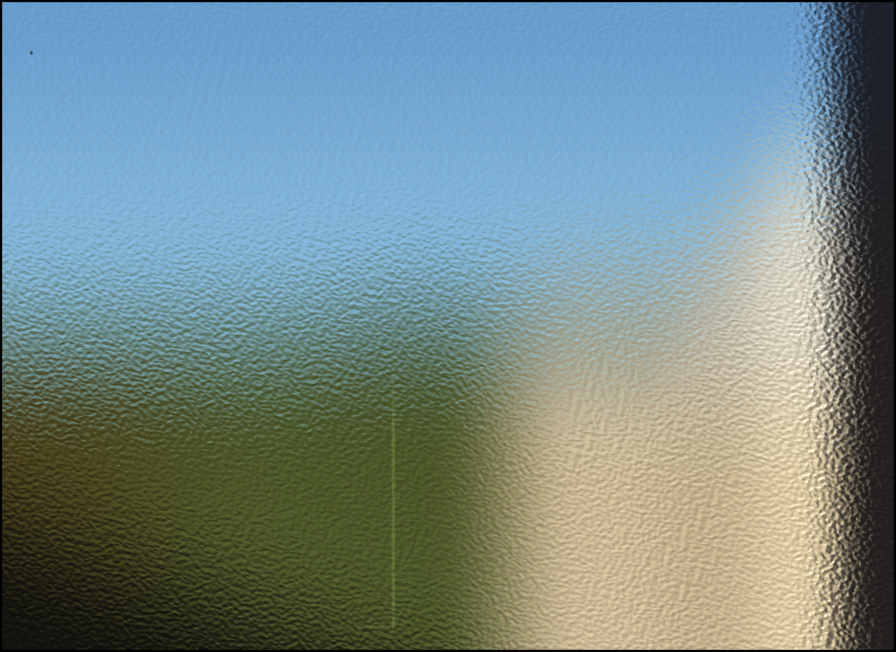
Reproduce this texture procedurally as a Shadertoy shader.

```glsl
vec2 randomGradient(vec2 cell) {
    float angle = 6.2832 * fract(sin(dot(cell, vec2(127.1, 311.7))) * 43758.5);
    return vec2(cos(angle), sin(angle));
}

float gradientNoise(vec2 p) {
    vec2 i = floor(p), f = fract(p);
    vec2 w = f * f * f * (f * (f * 6.0 - 15.0) + 10.0);
    float a = dot(randomGradient(i), f);
    float b = dot(randomGradient(i + vec2(1, 0)), f - vec2(1, 0));
    float c = dot(randomGradient(i + vec2(0, 1)), f - vec2(0, 1));
    float d = dot(randomGradient(i + vec2(1, 1)), f - vec2(1, 1));
    return mix(mix(a, b, w.x), mix(c, d, w.x), w.y);
}

// Pebbled relief: slanted ripples over slightly warped cells
float glassHeight(vec2 p) {
    p += 0.004 * vec2(gradientNoise(p * 30.0), gradientNoise(p * 30.0 + 37.0));
    vec2 q = mat2(0.97, 0.24, -0.24, 0.97) * p * vec2(118.0, 160.0);
    return gradientNoise(q) + 0.2 * gradientNoise(q * 1.7 + 11.3);
}

vec2 glassSlope(vec2 p) {
    float e = 0.002;
    float h = glassHeight(p);
    return vec2(glassHeight(p + vec2(e, 0)) - h, glassHeight(p + vec2(0, e)) - h) / (e * 140.0);
}

float bell(float x, float center, float width) {
    float t = (x - center) / width;
    return exp(-t * t);
}

float wallMask(vec2 uv) {
    float top = 0.48 + 0.25 * smoothstep(0.70, 0.90, uv.x);
    float below = 1.0 - smoothstep(top - 0.16, top + 0.17, uv.y);
    return below * smoothstep(0.48, 0.64, uv.x);
}

float frameMask(vec2 uv) {
    float lean = 0.012 * smoothstep(0.5, 1.0, uv.y);
    return smoothstep(0.902, 0.975, uv.x + lean);
}

// Blurred view behind the glass
vec3 outdoors(vec2 uv) {
    // Sky, paler in the middle and teal towards the horizon
    vec3 sky = mix(vec3(0.51, 0.71, 0.85), vec3(0.41, 0.61, 0.80), smoothstep(0.62, 1.02, uv.y));
    sky = mix(vec3(0.47, 0.64, 0.69), sky, smoothstep(0.44, 0.68, uv.y));
    float haze = smoothstep(0.5, 0.72, uv.x) * (1.0 - smoothstep(0.46, 0.74, uv.y));
    sky = mix(sky, vec3(0.63, 0.70, 0.71), 0.8 * haze);

    // Ground: brown at the left, green to the right, black in the corner
    vec3 ground = mix(vec3(0.29, 0.26, 0.11), vec3(0.30, 0.34, 0.16), smoothstep(0.0, 0.32, uv.x));
    ground = mix(ground, vec3(0.31, 0.39, 0.30), smoothstep(0.32, 0.54, uv.y));
    float cornerLight = smoothstep(0.03, 0.36, uv.y + 0.55 * uv.x);
    ground = mix(vec3(0.07, 0.07, 0.055), ground, cornerLight);
    float horizon = 0.455 + 0.04 * bell(uv.x, 0.47, 0.12);
    vec3 color = mix(ground, sky, smoothstep(horizon - 0.15, horizon + 0.16, uv.y));

    // Sunlit wall with a bright upright band
    vec3 wall = mix(vec3(0.75, 0.68, 0.54), vec3(0.74, 0.72, 0.66), smoothstep(0.25, 0.55, uv.y));
    wall += vec3(0.11, 0.11, 0.10) * bell(uv.x, 0.885, 0.055);
    wall += 0.05 * bell(uv.x, 0.68, 0.07) * (1.0 - uv.y);
    color = mix(color, wall, wallMask(uv));

    // Dark upright at the right
    vec3 frame = mix(vec3(0.14, 0.13, 0.125), vec3(0.11, 0.13, 0.17), smoothstep(0.5, 1.0, uv.y));
    return mix(color, frame, frameMask(uv));
}

float segmentGlow(vec2 p, vec2 a, vec2 b, float width) {
    vec2 ab = b - a;
    float t = clamp(dot(p - a, ab) / dot(ab, ab), 0.0, 1.0);
    return 1.0 - smoothstep(0.3 * width, width, length(p - a - ab * t));
}

void mainImage(out vec4 fragColor, in vec2 fragCoord) {
    vec2 uv = fragCoord / iResolution.xy;
    vec2 p = fragCoord / iResolution.y;
    float aspect = iResolution.x / iResolution.y;

    // Refraction through the relief
    vec2 slope = glassSlope(p);
    vec3 color = outdoors(uv + slope * vec2(0.018, 0.048));

    // Relief shading, strongest on the sunlit wall
    float lit = dot(slope, vec2(-0.55, 0.8));
    float wall = wallMask(uv);
    float contrast = 0.035 + 0.07 * wall + 0.08 * (1.0 - smoothstep(0.25, 0.6, uv.y)) * (1.0 - wall);
    color *= 1.0 + contrast * clamp(lit, -1.8, 1.8);

    // Glints along the edge of the upright
    float glint = smoothstep(0.5, 1.3, lit) * bell(uv.x, 0.925, 0.035);
    color += glint * vec3(0.09, 0.10, 0.11);

    // Faint pane reflection and a speck
    float pane = segmentGlow(p, vec2(0.439 * aspect, 0.038), vec2(0.439 * aspect, 0.46), 0.004);
    pane *= 1.0 - smoothstep(0.32, 0.46, uv.y);
    pane += 0.4 * segmentGlow(p, vec2(0.37 * aspect, 0.038), vec2(0.439 * aspect, 0.038), 0.004);
    color += 0.08 * pane * vec3(0.9, 1.0, 0.7);
    float speck = segmentGlow(p, vec2(0.035 * aspect, 0.918), vec2(0.035 * aspect, 0.920), 0.003);
    color *= 1.0 - 0.5 * speck;

    // Thin black border
    vec2 inset = min(uv, 1.0 - uv) * vec2(aspect, 1.0);
    color *= smoothstep(0.0020, 0.0045, min(inset.x, inset.y));
    fragColor = vec4(clamp(color, 0.0, 1.0), 1.0);
}
```
